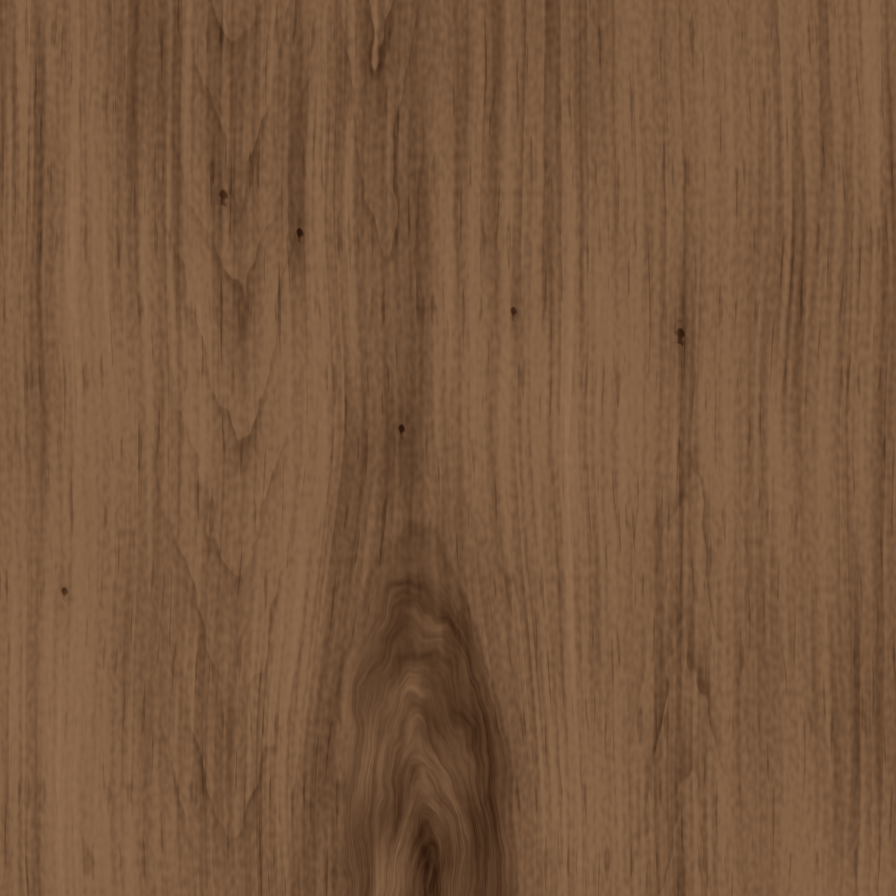
Give the GLSL for this texture, as a WebGL 2 fragment shader.

```glsl
#version 300 es
precision highp float;
// Walnut board: vertical grain, cathedral figure, pin knots and one large arched knot.

uniform vec2 u_resolution;
out vec4 fragColor;

const vec3 DARK_WOOD = vec3(0.30, 0.198, 0.125);
const vec3 LIGHT_WOOD = vec3(0.55, 0.412, 0.297);
const vec2 KNOT_CENTRE = vec2(0.462, 0.0);
const vec2 KNOT_SIZE = vec2(0.105, 0.41);
const int PIN_KNOTS = 6;

vec2 hash2(vec2 p) {
    vec3 q = fract(p.xyx * vec3(0.1031, 0.1030, 0.0973));
    q += dot(q, q.yzx + 33.33);
    return fract((q.xx + q.yz) * q.zy);
}

float cornerSlope(vec2 cell, vec2 offset) {
    float angle = 6.2832 * hash2(cell + 211.0).x;
    return dot(vec2(cos(angle), sin(angle)), offset);
}

// Gradient noise, roughly -0.7 to 0.7
float noise(vec2 p) {
    vec2 i = floor(p), f = p - i;
    vec2 w = f * f * f * (f * (f * 6.0 - 15.0) + 10.0);
    vec2 e = vec2(1.0, 0.0);
    float low = mix(cornerSlope(i, f), cornerSlope(i + e, f - e), w.x);
    float high = mix(cornerSlope(i + e.yx, f - e.yx), cornerSlope(i + e.xx, f - e.xx), w.x);
    return mix(low, high, w.y);
}

float bell(float x, float width) {
    return exp(-x * x / (width * width));
}

// Bends the straight fibres outwards around the large knot
float fibreCoord(vec2 p) {
    float side = p.x - KNOT_CENTRE.x;
    float bulge = 0.7 * smoothstep(0.55, 0.05, p.y) * bell(side, 0.135);
    float wander = 0.014 * noise(p * vec2(4.0, 2.2)) + 0.003 * noise(p * vec2(11.0, 6.0));
    return side * (1.0 - bulge) + wander;
}

// Long thin threads along the fibres, each with one crisp and one soft flank
float threads(float u, float y, float frequency) {
    float crossing = noise(vec2(u * frequency, y * 0.5));
    float present = smoothstep(0.0, 0.22, noise(vec2(u * frequency * 0.5 + 17.0, y * 1.6)));
    float flank = crossing > 0.0 ? 0.32 : 0.07;
    return (1.0 - smoothstep(0.0, flank, abs(crossing))) * present;
}

// Streaks whose strength varies over the board, threads, pores and speckle
float grain(float u, vec2 p) {
    float busy = 0.85 + 1.3 * noise(vec2(u * 9.0 + 2.0, p.y * 1.8));
    float streaks = 0.22 * noise(vec2(u * 52.0 + 7.0, p.y * 1.1));
    streaks += 0.27 * noise(vec2(u * 115.0 + 31.0, p.y * 1.8));
    streaks += 0.24 * noise(vec2(u * 195.0 + 3.0, p.y * 5.0));
    float tone = max(busy, 0.25) * streaks;
    tone += 0.26 * noise(vec2(u * 14.0, p.y * 0.9));
    tone += 0.20 * noise(p * vec2(200.0, 95.0)) + 0.11 * noise(p * vec2(120.0, 100.0));
    tone += 0.27 * noise(p * vec2(5.0, 2.6) + 3.0);
    float pores = noise(vec2(u * 175.0 + 5.0, p.y * 13.0));
    tone -= 0.26 * smoothstep(0.28, 0.5, pores);
    return tone - 0.27 * threads(u, p.y, 31.0) - 0.17 * threads(u + 5.0, p.y, 67.0);
}

// Nested V-shaped growth lines; a positive stretch points the tips downwards
float cathedral(vec2 p, vec2 tip, float width, float stretch) {
    float across = (p.x - tip.x) / width + 0.45 * noise(p * vec2(9.0, 5.0));
    float along = (p.y - tip.y) / stretch;
    float level = along - 1.3 * (sqrt(across * across + 0.06) - 0.25);
    level += 0.4 * noise(p * vec2(26.0, 11.0)) + 0.16 * noise(p * vec2(80.0, 35.0));
    float ring = fract(level);
    float line = 0.35 * smoothstep(0.1, 0.8, ring) + 0.65 * smoothstep(0.74, 0.92, ring);
    line *= 1.0 - smoothstep(0.94, 1.0, ring);
    float patchy = max(0.75 + 1.3 * noise(p * vec2(17.0, 7.0)), 0.0);
    return line * patchy * bell(across, 1.35) * smoothstep(-0.6, 0.4, along);
}

// Dark speck with a soft streak along the grain
float pinKnot(vec2 offset, float size) {
    float wobble = 1.0 + 0.8 * noise(offset * 160.0 + 9.0);
    float core = length(offset / vec2(0.7, 1.3)) * wobble / size;
    float halo = bell(offset.x, size * 2.0) * bell(offset.y, size * 7.0);
    return 0.75 * (1.0 - smoothstep(0.3, 1.2, core)) + 0.2 * halo;
}

float scatteredPinKnots(vec2 p) {
    float shade = 0.0;
    for (int i = 0; i < PIN_KNOTS; i++) {
        vec2 random = hash2(vec2(float(i) * 3.7 + 1.0, 8.0));
        float column = (float(i) + 0.2 + 0.6 * random.x) / float(PIN_KNOTS);
        vec2 centre = vec2(0.04 + 0.75 * column, 0.28 + 0.55 * random.y);
        shade += pinKnot(p - centre, mix(0.005, 0.0085, random.x));
    }
    return shade;
}

// Replaces the tone inside the arch by curved, uneven bands
float archedKnot(float tone, vec2 p) {
    vec2 d = (p - KNOT_CENTRE) / KNOT_SIZE;
    d.x += 0.18 * noise(p * vec2(14.0, 9.0)) - 0.12 * (1.0 - smoothstep(0.1, 0.8, d.y));
    vec2 powered = pow(abs(d), vec2(1.9));
    float r = pow(powered.x + powered.y, 1.0 / 1.9) + 0.08 * noise(p * vec2(24.0, 13.0));
    r += 0.03 * noise(p * vec2(65.0, 40.0));
    float angle = atan(d.x, d.y + 0.02);
    float bands = 0.40 * noise(vec2(r * 8.0, angle * 1.2));
    bands += 0.32 * noise(vec2(r * 24.0, angle * 1.6 + 4.0));
    bands += 0.20 * noise(vec2(r * 60.0, angle * 3.0 + 9.0));
    bands += 0.50 * noise(p * vec2(17.0, 9.0) + 5.0);
    float inside = 0.27 - 0.16 * d.x + bands + 0.35 * (tone - 0.68);
    inside -= 0.45 * (1.0 - smoothstep(0.08, 0.26, r));
    float rim = 0.2 * bell(r - 0.98, 0.03) + 0.12 * bell(r - 1.0, 0.25);
    return mix(inside, tone, smoothstep(0.82, 1.02, r)) - rim;
}

// Smoky heartwood stripe rising from the arch
float heartStripe(vec2 p) {
    float side = p.x - 0.463 + 0.012 * noise(vec2(2.0, p.y * 4.0));
    float width = side > 0.0 ? 0.012 : 0.045;
    return bell(side, width) * smoothstep(0.36, 0.5, p.y) * mix(0.32, 0.18, smoothstep(0.5, 0.9, p.y));
}

void main() {
    vec2 p = gl_FragCoord.xy / u_resolution;
    float tone = 0.785 + grain(fibreCoord(p), p);
    tone -= 0.38 * cathedral(p, vec2(0.262, 0.06), 0.05, 0.15);
    tone -= 0.40 * cathedral(p, vec2(0.425, 0.73), 0.035, 0.22);
    tone -= 0.38 * cathedral(p, vec2(0.765, 0.46), 0.04, -0.17);
    tone -= heartStripe(p);
    tone = archedKnot(tone, p) - scatteredPinKnots(p);
    tone -= 0.5 * max(tone - 0.85, 0.0);
    fragColor = vec4(mix(DARK_WOOD, LIGHT_WOOD, clamp(tone, -0.5, 1.1)), 1.0);
}
```
